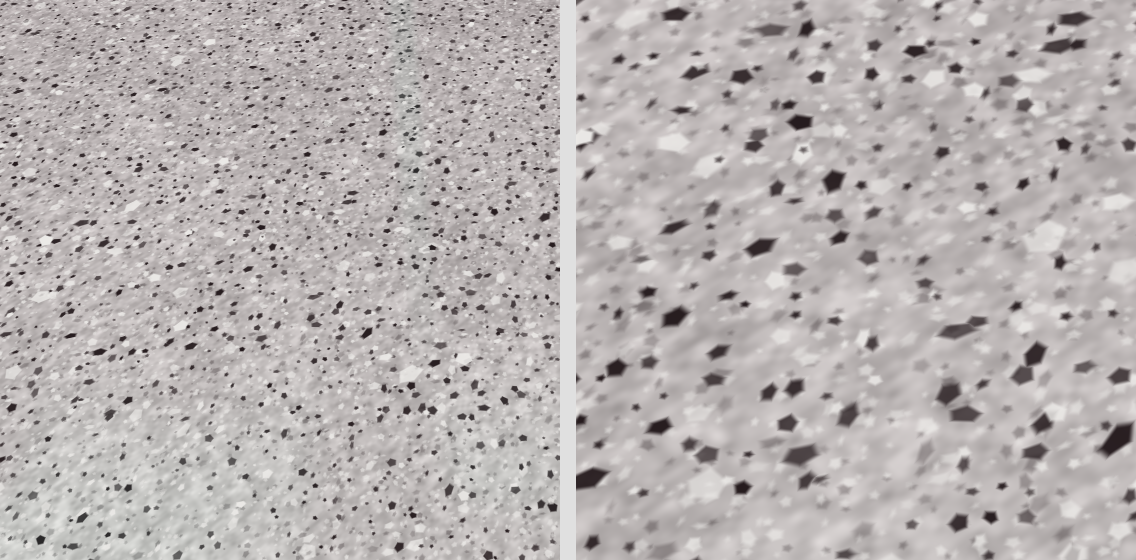
Left: the whole. Right: its middle third, enlarged.
Give the GLSL for this texture, as a WebGL 2 fragment shader.

```glsl
#version 300 es
precision highp float;
// Speckled stone floor seen at a shallow angle: a mottled warm grey ground
// with scattered faceted chips, pale and dark, drawn in floor coordinates
// so that they shrink and flatten toward the top; a faint cool seam crosses it.

uniform vec2 u_resolution;
out vec4 fragColor;

vec4 hash4(vec2 p) {
    vec4 q = fract(p.xyxy * vec4(0.1031, 0.1030, 0.0973, 0.1099));
    q += dot(q, q.wzxy + 33.33);
    return fract((q.xxyz + q.yzzw) * q.zywx);
}

float valueNoise(vec2 p) {
    vec2 i = floor(p), f = fract(p);
    f = f * f * (3.0 - 2.0 * f);
    return mix(mix(hash4(i).x, hash4(i + vec2(1, 0)).x, f.x),
               mix(hash4(i + vec2(0, 1)).x, hash4(i + vec2(1, 1)).x, f.x), f.y);
}

// Coverage of slanted five-sided chips, at most one in each grid cell.
// The radius range is in cells, the blur in floor units.
float chips(vec2 p, float cells, float density, vec2 radius, float blur, float seed) {
    p *= cells;
    float edge = blur * cells;
    float cover = 0.0;
    for (int j = -1; j <= 1; j++) {
        for (int i = -1; i <= 1; i++) {
            vec2 cell = floor(p) + vec2(i, j);
            vec4 place = hash4(cell + seed);
            vec4 form = hash4(cell + seed + 91.7);
            if (place.z > density) continue;

            // Turn and stretch along the common grain direction
            vec2 d = p - cell - mix(vec2(0.1), vec2(0.9), place.xy);
            float slant = 0.7 + 1.2 * (form.x - 0.5);
            vec2 along = vec2(cos(slant), sin(slant));
            vec2 q = vec2(dot(d, along) / mix(1.1, 2.1, form.y * form.y),
                          dot(d, vec2(-along.y, along.x)));

            // Outline from irregular facets
            float outline = -1.0;
            for (int k = 0; k < 5; k++) {
                float turn = 1.2566 * float(k) + 6.28 * form.z;
                float cut = mix(0.85, 1.35, fract(form.w * 7.3 * float(k + 1)));
                outline = max(outline, cut * dot(q, vec2(cos(turn), sin(turn))));
            }
            float size = mix(radius.x, radius.y, place.w * place.w);
            float chip = 1.0 - smoothstep(-edge, edge, outline - size);
            cover = max(cover, chip * mix(0.6, 1.0, fract(form.y * 13.7)));
        }
    }
    return cover;
}

void main() {
    vec2 uv = gl_FragCoord.xy / u_resolution;

    // Perspective: depth grows toward the top
    float depth = 2.2 / (2.2 - uv.y);
    vec2 ground = vec2(uv.x - 0.5, uv.y) * depth + 3.0;
    float blur = 0.0018 * depth;

    // Ground tone, lighter and cooler near the bottom
    vec3 color = mix(vec3(0.765, 0.748, 0.743), vec3(0.715, 0.685, 0.687), uv.y);
    float cloud = valueNoise(ground * 5.0 + 20.0);
    float nearCool = (1.0 - smoothstep(0.05, 0.4, uv.y)) * smoothstep(0.25, 0.7, cloud);
    float seamX = 0.785 - 0.07 * uv.y;
    float seam = (1.0 - smoothstep(0.012, 0.034, abs(uv.x - seamX)))
               * smoothstep(0.2, 0.85, uv.y);
    float cool = max(0.7 * nearCool, 0.8 * seam);
    color += cool * vec3(0.005, 0.035, 0.025);

    // Fine slanted mottling
    vec2 streak = vec2(dot(ground, vec2(0.77, 0.64)) * 0.65,
                       dot(ground, vec2(-0.64, 0.77)));
    float mottle = 0.6 * valueNoise(streak * 75.0) + 0.4 * valueNoise(streak * 150.0 + 9.0);
    color += 0.24 * (mottle - 0.5) + 0.05 * (cloud - 0.5);

    // Faint grit, then pale chips from small to large
    vec3 pale = vec3(0.925, 0.918, 0.908);
    vec3 dark = vec3(0.145, 0.105, 0.115) + cool * vec3(0.02, 0.07, 0.06);
    color = mix(color, dark, 0.32 * chips(ground, 56.0, 0.4, vec2(0.1, 0.28), blur, 7.0));
    color = mix(color, pale, 0.65 * chips(ground, 62.0, 0.5, vec2(0.1, 0.28), blur, 31.0));
    color = mix(color, pale, 0.9 * chips(ground, 28.0, 0.45, vec2(0.07, 0.25), blur, 53.0));

    // Dark chips, with the large pale flakes on top
    color = mix(color, dark, chips(ground, 34.0, 0.5, vec2(0.09, 0.27), blur, 113.0));
    color = mix(color, pale, chips(ground, 12.0, 0.4, vec2(0.05, 0.19), blur, 171.0));

    fragColor = vec4(clamp(color, 0.0, 1.0), 1.0);
}
```
